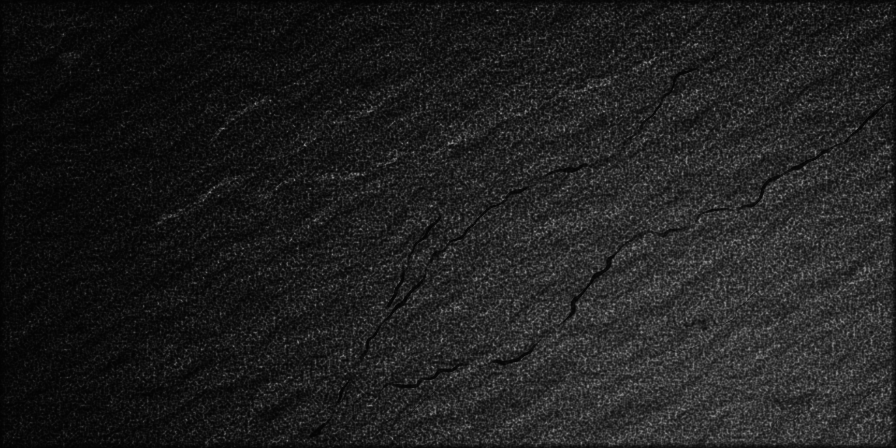
Give the GLSL for this texture, as a WebGL 2 fragment shader.

```glsl
#version 300 es
precision highp float;
// Dark slate slab: fine grain, slanted relief, pale ridges and thin cracks, lit from the lower right.

uniform vec2 u_resolution;
out vec4 fragColor;

const vec2  LIGHT_CENTER = vec2(1.65, 0.18);
const float LIGHT_REACH  = 1.7;
const float SHADE_DARK   = 0.034;
const float SHADE_LIT    = 0.225;
const float GRAIN_FREQ   = 128.0;
const float GRAIN_DARK   = 0.75;    // grain contrast in shadow
const float GRAIN_LIT    = 0.37;    // grain contrast in light
const float RELIEF       = 1.1;
const float CRACK_WIDTH  = 0.0026;
const float CRACK_DEPTH  = 0.85;
const float RIDGE_WIDTH  = 0.0045;
const float RIDGE_GLOW   = 0.12;
const vec2  STREAK_DIR   = vec2(0.865, 0.502);

// Each stroke is start.xy, end.xy in units of canvas height.
const vec4 CRACKS[9] = vec4[9](
    vec4(2.02, 0.79, 1.64, 0.53), vec4(1.64, 0.53, 1.42, 0.46),
    vec4(1.42, 0.46, 1.18, 0.21), vec4(1.18, 0.21, 0.88, 0.14),
    vec4(1.59, 0.90, 1.38, 0.66), vec4(1.38, 0.66, 1.08, 0.53),
    vec4(1.08, 0.53, 0.85, 0.28), vec4(0.85, 0.28, 0.70, 0.02),
    vec4(0.97, 0.52, 0.86, 0.32));
const vec4 RIDGES[5] = vec4[5](
    vec4(1.59, 0.91, 1.22, 0.77), vec4(1.20, 0.77, 0.96, 0.66),
    vec4(0.93, 0.82, 0.37, 0.51), vec4(0.90, 0.65, 0.57, 0.56),
    vec4(0.60, 0.79, 0.46, 0.68));

vec2 gradientAt(ivec2 cell) {
    uvec2 u = uvec2(cell) * uvec2(1597334673u, 3812015801u);
    uint h = (u.x ^ u.y) * 1597334673u;
    h ^= h >> 15;
    float angle = float(h & 65535u) / 65536.0 * 6.28318;
    return vec2(cos(angle), sin(angle));
}

float gradientNoise(vec2 p) {
    vec2 base = floor(p), f = p - base;
    ivec2 c = ivec2(base);
    vec2 w = f * f * f * (f * (f * 6.0 - 15.0) + 10.0);
    float a = dot(gradientAt(c), f);
    float b = dot(gradientAt(c + ivec2(1, 0)), f - vec2(1, 0));
    float d = dot(gradientAt(c + ivec2(0, 1)), f - vec2(0, 1));
    float e = dot(gradientAt(c + ivec2(1, 1)), f - vec2(1, 1));
    return mix(mix(a, b, w.x), mix(d, e, w.x), w.y);
}

float fbm(vec2 p) {
    float sum = 0.0, amp = 1.0;
    for (int i = 0; i < 4; i++) {
        sum += amp * gradientNoise(p);
        p = p * 2.07 + 17.3;
        amp *= 0.55;
    }
    return sum;
}

float segmentDistance(vec2 p, vec4 s) {
    vec2 pa = p - s.xy, ba = s.zw - s.xy;
    return length(pa - ba * clamp(dot(pa, ba) / dot(ba, ba), 0.0, 1.0));
}

float line(float dist, float width, float pixel) {
    return 1.0 - smoothstep(width - pixel * 0.5, width + pixel, dist);
}

void main() {
    float pixel = 1.0 / u_resolution.y;
    vec2 p = gl_FragCoord.xy * pixel;
    float aspect = u_resolution.x * pixel;

    // Broad light falloff
    float reach = length((p - LIGHT_CENTER) * vec2(1.0, 1.25)) / LIGHT_REACH;
    float lit = smoothstep(0.0, 1.0, 1.0 - reach);
    float shade = mix(SHADE_DARK, SHADE_LIT, lit);

    // Relief stretched along the slant, shaded by its slope
    vec2 slant = vec2(dot(p, STREAK_DIR), dot(p, vec2(-STREAK_DIR.y, STREAK_DIR.x)));
    vec2 q = slant * vec2(8.0, 19.0) + 0.6 * gradientNoise(p * 7.0);
    float slope = fbm(q) - fbm(q + vec2(0.05, 0.22));
    shade *= max(0.3, 1.0 + RELIEF * mix(1.0, 0.5, lit) * slope);

    // Jagged strokes share one warp so that they stay joined
    vec2 warp = 0.028 * vec2(gradientNoise(p * 9.0 + 3.7), gradientNoise(p * 9.0 + 41.2))
              + 0.014 * vec2(gradientNoise(p * 31.0 + 8.1), gradientNoise(p * 31.0 + 63.4));
    vec2 bent = p + warp;
    float crackDist = 10.0, ridgeDist = 10.0;
    for (int i = 0; i < CRACKS.length(); i++) crackDist = min(crackDist, segmentDistance(bent, CRACKS[i]));
    for (int i = 0; i < RIDGES.length(); i++) ridgeDist = min(ridgeDist, segmentDistance(bent, RIDGES[i]));
    float wear = gradientNoise(p * 13.0 + 90.0);
    float crack = line(crackDist, CRACK_WIDTH * (1.0 + wear), pixel) * smoothstep(-0.6, 0.1, wear);
    float ridge = line(ridgeDist, RIDGE_WIDTH, pixel) * smoothstep(-0.45, 0.35, wear);

    // Faint broken streaks: pale above, dark below
    float vein = abs(gradientNoise(slant * vec2(4.0, 15.0) + warp * 20.0 + 5.0));
    float streak = (1.0 - smoothstep(0.01, 0.05, vein)) * smoothstep(0.05, 0.4, gradientNoise(p * 5.0 + 20.0));
    float upper = smoothstep(0.4, 0.75, p.y);
    ridge = max(ridge, 0.45 * streak * upper);
    crack = max(crack, 0.5 * streak * (1.0 - upper));

    // Mineral grain
    float grain = 2.6 * (gradientNoise(p * GRAIN_FREQ + 0.37)
                + gradientNoise(p.yx * GRAIN_FREQ * 1.63 + 211.7));
    float contrast = mix(GRAIN_DARK, GRAIN_LIT, lit);
    float value = shade * exp(contrast * grain - 0.5 * contrast * contrast);
    value += RIDGE_GLOW * ridge * exp(0.55 * grain - 0.15);
    value *= 1.0 - CRACK_DEPTH * crack;

    // Darkened rim
    vec2 rim = min(p, vec2(aspect, 1.0) - p);
    value *= mix(0.3, 1.0, smoothstep(0.0, 0.014, min(rim.x, rim.y)));
    fragColor = vec4(vec3(clamp(value + 0.008, 0.0, 0.5)), 1.0);
}
```
